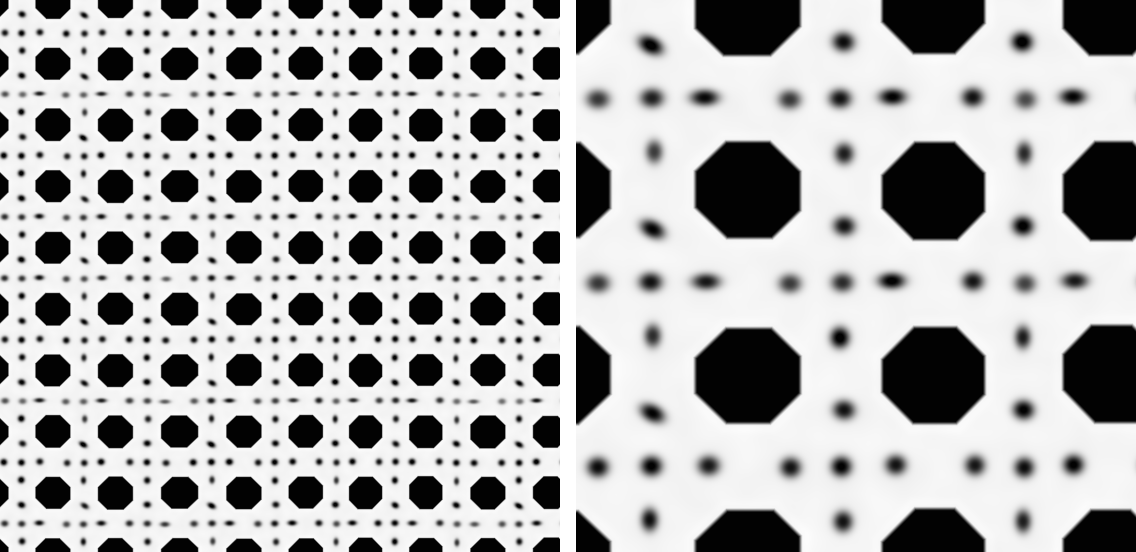
Left: the whole. Right: its middle third, enlarged.
A WebGL 2 fragment shader for this pattern:

```glsl
#version 300 es
precision highp float;
// Woven cane webbing: a grid of black octagonal holes in pale strands, with
// five small soft gaps around each crossing. Holes are distance functions,
// gaps are stretched soft spots varied by hashes; all indices wrap to tile.

#define REPEATS 9.0                    // cells across and down
#define ROW_CYCLE 5.0                  // rows before the wear recurs
#define HOLE_HALF vec2(0.278, 0.264)   // half size of a hole, in cells
#define HOLE_CUT 0.382                 // corner cut, as |x| + |y|
#define GAP_RADIUS 0.055
#define GAP_REACH vec2(0.282, 0.298)   // gap distance from the crossing
#define EDGE_SOFT 0.014
#define WEAR 1.0                       // amount of variation in the gaps
#define GRID_SHIFT vec2(0.129, -0.037)
#define STRAND_COLOR vec3(0.962)
#define HOLE_COLOR vec3(0.006)

uniform vec2 u_resolution;
out vec4 fragColor;

const float TAU = 6.2831853;

float hash(vec2 p) {
  p = fract(p * vec2(0.1731, 0.2317) + 0.137);
  p += dot(p, p.yx + 19.19);
  return fract((p.x + p.y) * p.x * 7.13);
}

// Gradient noise that wraps after "period" lattice steps.
float gradient(vec2 corner, vec2 d, float period) {
  float a = TAU * hash(mod(corner, period));
  return dot(vec2(cos(a), sin(a)), d);
}

float gradientNoise(vec2 p, float period) {
  vec2 i = floor(p), f = fract(p);
  vec2 u = f * f * f * (f * (f * 6.0 - 15.0) + 10.0);
  vec2 e = vec2(0.0, 1.0);
  float low = mix(gradient(i, f, period), gradient(i + e.yx, f - e.yx, period), u.x);
  float high = mix(gradient(i + e, f - e, period), gradient(i + 1.0, f - 1.0, period), u.x);
  return mix(low, high, u.y);
}

// Wrapped cell index; the wear recurs every few rows.
vec2 wearIndex(vec2 cell) {
  cell = mod(cell, REPEATS);
  return vec2(cell.x, mod(cell.y, ROW_CYCLE));
}

// Signed distance to the uneven octagon of the nearest hole.
float holeDistance(vec2 p) {
  vec2 cell = floor(p + 0.5);
  vec2 q = p - cell;
  vec2 id = wearIndex(cell);
  vec2 halfSize = HOLE_HALF;
  halfSize.x += 0.016 * (hash(vec2(id.x, 31.0)) - 0.5);
  halfSize.y += 0.012 * (hash(id + 17.0) - 0.5);
  q.y -= 0.012 * (hash(id + 43.0) - 0.5);
  float cut = HOLE_CUT + 0.034 * (hash(id * 3.0 + sign(q) + 57.0) - 0.5);
  vec2 a = abs(q);
  vec2 side = a - halfSize;
  return max(max(side.x, side.y), (a.x + a.y - cut) * 0.7071);
}

// Darkness of the five gaps around the nearest strand crossing.
float gapDarkness(vec2 p) {
  vec2 cell = floor(p);
  vec2 q = p - cell - 0.5;
  vec2 id = wearIndex(cell);
  float smear = WEAR * (0.4 - 0.4 * cos(TAU * (0.4 * id.y + 0.1)));
  float tall = WEAR * (0.5 * mod(id.x, 2.0) + 0.5 * hash(vec2(id.x, 71.0)));
  float dark = 0.0;
  for (int i = 0; i < 5; i++) {
    float n = float(i);
    float turn = 0.25 * TAU * (n - 1.0);
    vec2 home = i == 0 ? vec2(0.0) : vec2(cos(turn), sin(turn)) * GAP_REACH;
    float chance = hash(id + vec2(n * 11.0, n * 5.0 + 3.0));
    float columnChance = hash(vec2(id.x, n * 7.0 + 83.0));
    // Row gaps widen, the upper column gap narrows, the lower one leans.
    bool rowGap = i == 0 || i == 1 || i == 3;
    float widen = rowGap ? smear * (i == 1 ? 0.65 : 0.2) : (i == 2 ? -0.3 * tall : 0.08);
    float fade = rowGap ? smear * (0.1 + 0.5 * columnChance) : (i == 2 ? 0.25 * tall : 0.0);
    vec2 jitter = WEAR * 0.025 * (vec2(chance, columnChance) - 0.5);
    vec2 d = q - home - jitter;
    if (i == 4) d.x -= 0.5 * WEAR * columnChance * d.y;
    d /= GAP_RADIUS * vec2(1.0 + widen, 1.0 - 0.6 * widen);
    float r2 = dot(d, d);
    float strength = 1.1 - fade - 0.2 * WEAR * chance;
    dark = max(dark, strength * exp(-pow(r2 + 0.0001, 1.25)) + 0.025 * exp(-0.25 * r2));
  }
  return min(dark, 1.0);
}

void main() {
  vec2 uv = gl_FragCoord.xy / u_resolution;
  vec2 p = vec2(uv.x, 1.0 - uv.y) * REPEATS + GRID_SHIFT;
  // Uneven strand spacing across the width.
  p.x -= 0.0375 * sin(TAU * (p.x - 2.0) / REPEATS)
       + 0.0176 * sin(2.0 * TAU * (p.x - 7.9) / REPEATS);

  float pixel = REPEATS / min(u_resolution.x, u_resolution.y);
  float soft = max(EDGE_SOFT, 0.9 * pixel);
  float d = holeDistance(p);
  float hole = 1.0 - smoothstep(-soft, soft, d);

  // Pale strands with faint mottling and a light rim at each hole.
  float mottle = gradientNoise(uv * 54.0, 54.0) + 0.6 * gradientNoise(uv * 27.0 + 0.5, 27.0);
  float rim = exp(-pow((d - 0.035) / 0.025, 2.0));
  vec3 strand = STRAND_COLOR + 0.018 * mottle + 0.012 * rim;
  vec3 color = mix(strand, HOLE_COLOR, max(hole, gapDarkness(p)));
  fragColor = vec4(clamp(color, 0.0, 1.0), 1.0);
}
```
